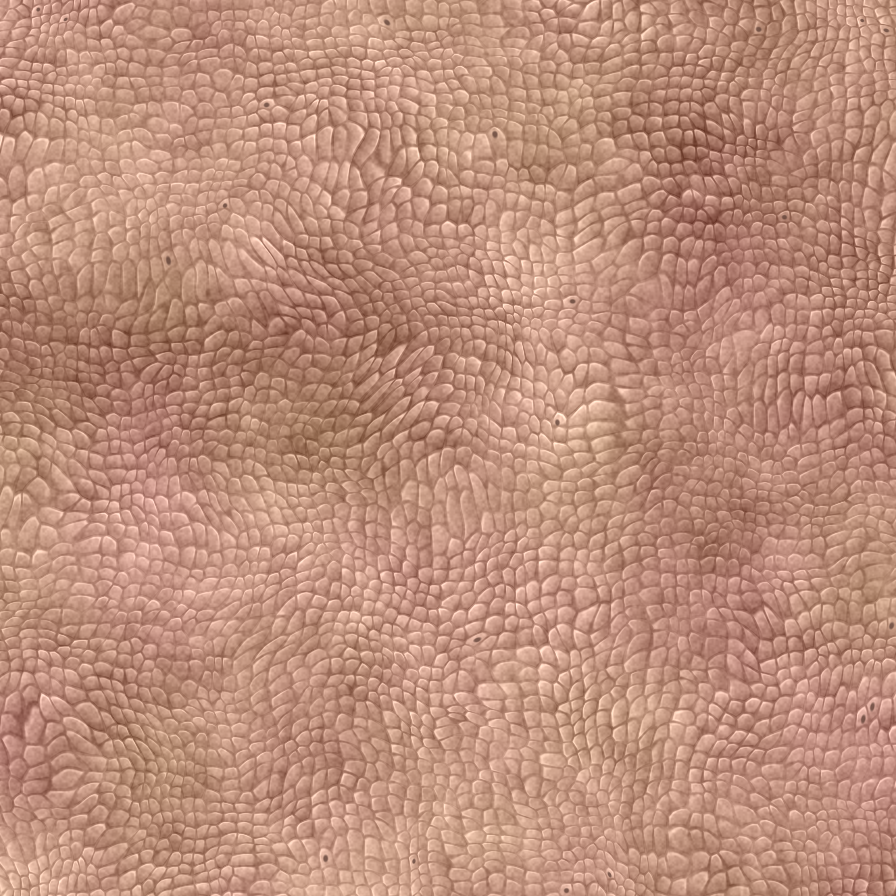
This texture is drawn by a Shadertoy shader. Its source:

```glsl
// Pinkish tan hide covered in small overlapping rounded scales.
// A warped, jittered grid feeds an additively weighted Voronoi, whose curved
// borders form the scales; drifting relief, blotches and grain shade them.

float hash(vec2 p) {
    vec3 h = fract(p.xyx * 0.1031);
    h += dot(h, h.yzx + 33.33);
    return fract((h.x + h.y) * h.z);
}

vec2 hash2(vec2 p) {
    return vec2(hash(p), hash(p + 71.7));
}

float noise(vec2 p) {
    vec2 i = floor(p), f = fract(p);
    f = f * f * (3.0 - 2.0 * f);
    return mix(mix(hash(i), hash(i + vec2(1, 0)), f.x),
               mix(hash(i + vec2(0, 1)), hash(i + vec2(1, 1)), f.x), f.y);
}

float fbm(vec2 p) {
    float sum = 0.0, gain = 0.53;
    for (int i = 0; i < 4; i++) {
        sum += gain * noise(p);
        p = mat2(1.6, 1.2, -1.2, 1.6) * p + 17.3;
        gain *= 0.5;
    }
    return sum;
}

// Returns offset from the scale centre (xy), border distance (z), scale id (w)
vec4 scales(vec2 p) {
    vec2 cell = floor(p), offset = vec2(0);
    float nearest = 9.0, second = 9.0, id = 0.0;
    for (int y = -1; y <= 2; y++)
    for (int x = -1; x <= 1; x++) {
        vec2 c = cell + vec2(x, y);
        vec2 q = p - c - 0.5 - 0.55 * (hash2(c) - 0.5);
        // Upper scales win ground from lower ones, so lower rims bulge
        float key = length(q) + 0.4 * q.y;
        if (key < nearest) {
            second = nearest;
            nearest = key;
            offset = q + vec2(0.0, 0.2);
            id = hash(c + 31.3);
        } else {
            second = min(second, key);
        }
    }
    return vec4(offset, second - nearest, id);
}

void mainImage(out vec4 fragColor, in vec2 fragCoord) {
    vec2 uv = fragCoord / iResolution.y;

    // Bend the rows so that they change direction across the hide
    vec2 warp = vec2(noise(uv * 8.0), noise(uv * 8.0 + 43.0)) - 0.5;
    vec2 ripple = vec2(noise(uv * 27.0 + 9.0), noise(uv * 27.0 + 88.0)) - 0.5;
    vec4 s = scales(uv * 61.0 + 3.6 * warp + 0.9 * ripple + 20.0);

    // Light direction and depth of relief drift from patch to patch
    float angle = 1.9 + 3.2 * (noise(uv * 7.0 + 5.0) - 0.5);
    vec2 light = vec2(cos(angle), sin(angle));
    float relief = smoothstep(0.3, 0.75, fbm(uv * 9.0 + 60.0));
    float facing = dot(s.xy, light);
    float inside = smoothstep(0.0, 0.16, s.z);

    // Broad blotches, with a finer mottling on top
    float tone = 0.36 * (fbm(uv * 5.0 + 2.0) - 0.5);
    tone += 0.12 * (fbm(uv * 32.0 + 14.0) - 0.5);

    // Domed scales: shaded flank, dark groove and a thin lit rim
    tone += inside * facing * mix(0.1, 0.24, relief);
    tone += inside * (s.w - 0.5) * 0.06;
    float groove = 1.0 - smoothstep(0.02, 0.27, s.z);
    tone -= groove * mix(0.09, 0.14, relief) * (0.5 + noise(uv * 70.0));
    float rim = smoothstep(0.08, 0.2, s.z) * (1.0 - smoothstep(0.22, 0.42, s.z));
    tone += rim * smoothstep(-0.1, 0.45, facing) * 0.17 * noise(uv * 45.0 + 7.0);
    tone += 0.018;

    // Skin grain
    tone += 0.10 * (noise(uv * 250.0) - 0.5) + 0.06 * (noise(uv * 430.0 + 3.0) - 0.5);

    // Tan to rosy drift, then rare dark specks
    float rosy = fbm(uv * 6.0 + 90.0) - 0.5;
    vec3 color = vec3(0.745, 0.563, 0.486) + tone * vec3(0.98, 1.0, 0.98);
    color += rosy * vec3(0.03, -0.04, 0.05);
    float speck = step(0.994, s.w) * (1.0 - smoothstep(0.1, 0.26, length(s.xy)));
    color = mix(color, vec3(0.36, 0.24, 0.2), 0.75 * speck);

    fragColor = vec4(clamp(color, 0.0, 1.0), 1.0);
}
```
